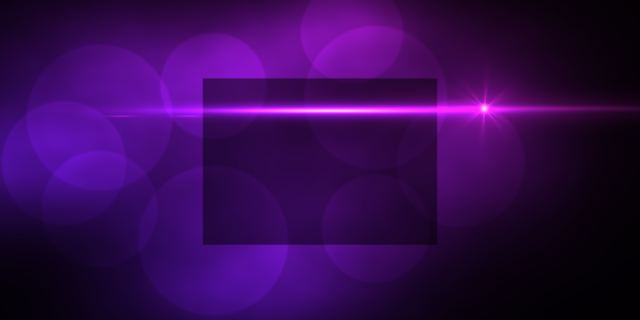
Write a WebGL 2 fragment shader that draws this background.

```glsl
#version 300 es
precision highp float;

#define PANEL_CENTER vec2(1.0, 0.495)
#define PANEL_HALF vec2(0.366, 0.26)
#define PANEL_SHADE 0.49
#define STAR_POS vec2(1.514, 0.661)
#define STREAK_POS vec2(1.04, 0.654)
#define COOL_TINT vec3(0.50, 0.09, 1.0)
#define WARM_TINT vec3(0.88, 0.11, 1.0)
#define MAGENTA vec3(0.85, 0.10, 0.78)
#define DISC_COUNT 8
#define DISC_GAIN 0.17
#define SMOKE_GAIN 0.45

uniform vec2 u_resolution;
out vec4 fragColor;

const float TAU = 6.2831853;

vec2 hashGradient(vec2 cell) {
    vec2 h = vec2(dot(cell, vec2(127.1, 311.7)), dot(cell, vec2(269.5, 183.3)));
    return 2.0 * fract(sin(h) * 43758.5) - 1.0;
}

float gradientNoise(vec2 p) {
    vec2 i = floor(p), f = fract(p);
    vec2 w = f * f * f * (f * (f * 6.0 - 15.0) + 10.0);
    vec2 e = vec2(0.0, 1.0);
    float low = mix(dot(hashGradient(i), f), dot(hashGradient(i + e.yx), f - e.yx), w.x);
    float high = mix(dot(hashGradient(i + e.xy), f - e.xy), dot(hashGradient(i + e.yy), f - e.yy), w.x);
    return mix(low, high, w.y);
}

float smoke(vec2 p) {
    float sum = 0.0, gain = 0.6;
    for (int i = 0; i < 3; i++) {
        sum += gain * gradientNoise(p);
        p = p * 2.1 + 3.7;
        gain *= 0.5;
    }
    return sum;
}

float glow(vec2 p, vec2 center, vec2 radius) {
    vec2 d = (p - center) / radius;
    return exp(-dot(d, d));
}

// Soft lens disc with a slightly brighter rim
float disc(vec2 p, vec2 center, float radius) {
    float d = length(p - center) - radius;
    float fill = 1.0 - smoothstep(-0.006, 0.006, d);
    return fill * (0.75 + 0.4 * exp(d * 30.0));
}

float boxDistance(vec2 p, vec2 halfSize) {
    vec2 d = abs(p) - halfSize;
    return length(max(d, 0.0)) + min(max(d.x, d.y), 0.0);
}

// Broad pools of light
float ambientLight(vec2 p) {
    float light = 0.015;
    light += 0.50 * glow(p, vec2(0.36, 0.68), vec2(0.42, 0.30));
    light += 0.38 * glow(p, vec2(0.02, 0.48), vec2(0.25, 0.18));
    light += 0.30 * glow(p, vec2(0.74, 0.80), vec2(0.20, 0.15));
    light += 0.42 * glow(p, vec2(1.09, 0.92), vec2(0.22, 0.16));
    light += 0.46 * glow(p, vec2(0.74, 0.12), vec2(0.40, 0.22));
    light += 0.38 * glow(p, vec2(1.03, 0.38), vec2(0.30, 0.30));
    light += 0.30 * glow(p, vec2(1.50, 0.60), vec2(0.30, 0.30));
    light += 0.30 * glow(p, vec2(0.90, 0.60), vec2(0.50, 0.35));
    return light;
}

// Overlapping discs strung around a wide ellipse
float lensDiscs(vec2 p) {
    float sum = disc(p, vec2(1.10, 0.90), 0.16);
    for (int i = 0; i < DISC_COUNT; i++) {
        float a = TAU * float(i) / float(DISC_COUNT);
        a += 0.25 * sin(a);
        vec2 center = vec2(0.82, 0.49) + vec2(0.62, 0.25) * vec2(cos(a), sin(a));
        sum += disc(p, center, 0.20 + 0.035 * sin(float(i) * 2.4));
    }
    return sum;
}

vec3 streak(vec2 p) {
    vec2 c = STREAK_POS;
    vec3 color = vec3(0.42, 0.05, 0.70) * glow(p, c, vec2(0.46, 0.021));
    color += vec3(0.55, 0.08, 0.60) * glow(p, c, vec2(0.40, 0.008));
    color += vec3(0.50, 0.65, 0.40) * glow(p, c, vec2(0.20, 0.005));
    // Faint tail to the right and stray reflections to the left
    color += 0.30 * MAGENTA * glow(p, STAR_POS, vec2(0.50, 0.008));
    color += 0.16 * MAGENTA * glow(p, STAR_POS, vec2(0.65, 0.045));
    for (int i = 0; i < 2; i++)
        color += 0.25 * MAGENTA * glow(p, vec2(0.38 + 0.21 * float(i), 0.637), vec2(0.04, 0.003));
    return color;
}

vec3 star(vec2 p) {
    vec2 d = p - STAR_POS;
    float r = length(d), a = atan(d.y, d.x);
    float rays = pow(abs(cos(a * 4.0 + 0.4)), 12.0) + 0.6 * pow(abs(cos(a * 3.0 - 1.5)), 30.0);
    vec3 color = MAGENTA * (0.40 * exp(-r * 22.0) + 0.45 * rays * exp(-r * 28.0));
    return color + vec3(1.0, 0.72, 0.95) * exp(-r * r / 0.00012);
}

void main() {
    vec2 p = gl_FragCoord.xy / u_resolution.y;
    float pixel = 1.0 / u_resolution.y;

    float light = ambientLight(p);
    light *= 0.88 + DISC_GAIN * lensDiscs(p);
    light *= 1.0 + SMOKE_GAIN * smoke(p * vec2(3.0, 4.0));
    float warmth = clamp(0.65 * p.y + 0.45 * (p.x - 0.8), 0.0, 1.0);
    vec3 color = light * mix(COOL_TINT, WARM_TINT, warmth);

    // Dark translucent panel
    float edge = boxDistance(p - PANEL_CENTER, PANEL_HALF);
    color *= mix(PANEL_SHADE, 1.0, smoothstep(-pixel, pixel, edge));

    color += streak(p) + star(p);
    fragColor = vec4(min(color, 1.0), 1.0);
}
```
